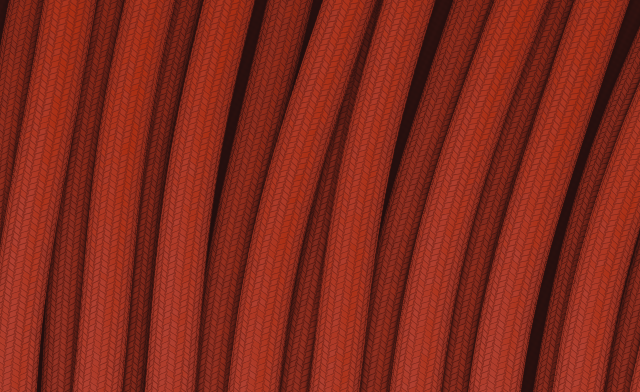
A Shadertoy shader for this texture:

```glsl
// Draws leaning, overlapping red braided cords with dark gaps between them.
#define SPACING 0.208      // distance between cords of one layer
#define FRONT_RADIUS 0.066
#define BACK_RADIUS 0.057
#define STITCH 0.0158      // stitch length along the cord
#define COLUMNS 10.0       // stitch columns over half a turn
#define SEAM_DEPTH 0.36
#define SHADOW_WIDTH 0.016
#define SHADOW_COLOR vec3(0.13, 0.055, 0.052)
#define DEEP_COLOR vec3(0.43, 0.13, 0.088)
#define ROSE_COLOR vec3(0.69, 0.25, 0.19)
#define ORANGE_COLOR vec3(0.67, 0.185, 0.08)

const float PI = 3.14159265;

float hash(vec2 p) {
    vec3 q = fract(p.xyx * vec3(0.1031, 0.1030, 0.0973));
    q += dot(q, q.yzx + 33.33);
    return fract((q.x + q.y) * q.z);
}

// Herringbone stitches: x is the height of a stitch, y its random value
vec2 braid(float across, float along) {
    float column = across * COLUMNS / PI;
    column += 0.1 * sin(2.0 * PI * along / STITCH);
    float id = floor(column);
    float f = fract(column) - 0.5;
    float parity = mod(id, 2.0);
    float row = along / STITCH + (1.0 - 2.0 * parity) * f * 0.9 + 0.5 * parity;
    float g = abs(fract(row) - 0.5);
    float body = (1.0 - smoothstep(0.22, 0.5, g))
               * (1.0 - smoothstep(0.30, 0.52, abs(f)));
    return vec2(body, hash(vec2(id + 40.0, floor(row) + 70.0)));
}

// Lays one cord over the surface; surface.x is tone, surface.y is warmth
vec2 layCord(vec2 surface, vec2 p, float index, float layer) {
    vec2 seed = vec2(index + 13.0, layer * 7.0 + 5.0);
    float h1 = hash(seed), h2 = hash(seed + 21.3), h3 = hash(seed + 47.7);

    // Curved centre line, leaning more towards the right
    float base = (index + 0.52 * (1.0 - layer)) * SPACING + 0.02;
    float lean = 0.13 + 0.12 * base + (h2 - 0.5) * 0.09;
    base += (h1 - 0.5) * mix(0.075, 0.035, layer);
    float wave = 5.0 * p.y + 2.0 * PI * h3;
    float centre = base + lean * p.y * (0.6 + 0.4 * p.y) + 0.007 * sin(wave);
    float slope = lean * (0.6 + 0.8 * p.y) + 0.035 * cos(wave);

    float radius = mix(BACK_RADIUS, FRONT_RADIUS, layer) * (0.93 + 0.14 * h3);
    float offset = (p.x - centre) * inversesqrt(1.0 + slope * slope);
    float gap = abs(offset) - radius;

    // Contact shadow on whatever lies below
    surface.x *= 1.0 - 0.62 * exp(-max(gap, 0.0) / SHADOW_WIDTH);

    // Round shading and woven relief
    float u = clamp(offset / radius, -0.999, 0.999);
    float facing = sqrt(1.0 - u * u);
    float along = p.y * (1.0 + 0.5 * slope * slope) + slope * offset + h1;
    vec2 stitch = braid(asin(u) + h2, along);
    float tone = 0.42 + 0.60 * pow(facing, 0.85) - 0.05 * u;
    tone *= 1.0 - SEAM_DEPTH * (1.0 - stitch.x);
    tone *= 0.94 + 0.14 * stitch.y;
    tone *= mix(0.74, 1.0, layer) * (1.03 - 0.1 * p.y);

    // Orange grows along the ridge and towards the top
    float ridge = exp(-pow((u - 0.3) * 3.0, 2.0));
    float warmth = 0.08 + 0.5 * p.y + 0.35 * ridge + 0.4 * (stitch.y - 0.5);
    warmth += 0.12 * sin(7.0 * p.x + 3.0 * p.y + 4.0 * h1);

    float aa = 0.9 / iResolution.y;
    float cover = 1.0 - smoothstep(-aa, aa, gap);
    return mix(surface, vec2(tone, clamp(warmth, 0.0, 1.0)), cover);
}

void mainImage(out vec4 fragColor, in vec2 fragCoord) {
    vec2 p = fragCoord / iResolution.y;
    vec2 surface = vec2(0.22, 0.3);

    // Back layer first, then the front layer
    for (int layer = 0; layer < 2; layer++) {
        for (int i = -3; i < 10; i++) {
            surface = layCord(surface, p, float(i), float(layer));
        }
    }

    // Fine fibre variation, then tone to colour
    float fibre = sin(310.0 * p.x + 90.0 * p.y) * sin(270.0 * p.y - 60.0 * p.x);
    float tone = surface.x + 0.015 * fibre;
    vec3 lit = mix(ROSE_COLOR, ORANGE_COLOR, surface.y);
    vec3 color = mix(SHADOW_COLOR, DEEP_COLOR, smoothstep(0.02, 0.55, tone));
    color = mix(color, lit, clamp((tone - 0.42) / 0.52, 0.0, 1.0));
    fragColor = vec4(color, 1.0);
}
```
